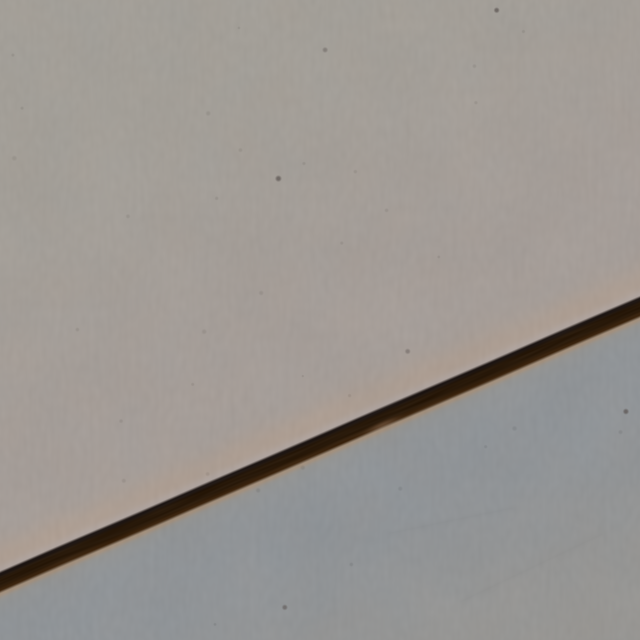
This texture is drawn by a Shadertoy shader. Its source:

```glsl
// Two matte painted panels meeting at a dark, slanted seam.
// A signed distance to the seam drives the panel tones, warm glow and
// gap shading; gradient noise adds mottling, and hashed cells add dust.

vec2 hash2(vec2 p) {
    vec3 q = fract(p.xyx * vec3(0.1031, 0.1030, 0.0973));
    q += dot(q, q.yzx + 33.33);
    return fract((q.xx + q.yz) * q.zy);
}

float gradientNoise(vec2 p) {
    vec2 cell = floor(p), f = fract(p);
    vec2 w = f * f * f * (f * (f * 6.0 - 15.0) + 10.0);
    vec2 e = vec2(0.0, 1.0);
    float a = dot(hash2(cell) * 2.0 - 1.0, f);
    float b = dot(hash2(cell + e.yx) * 2.0 - 1.0, f - e.yx);
    float c = dot(hash2(cell + e.xy) * 2.0 - 1.0, f - e.xy);
    float d = dot(hash2(cell + e.yy) * 2.0 - 1.0, f - e.yy);
    return mix(mix(a, b, w.x), mix(c, d, w.x), w.y);
}

float segmentDistance(vec2 p, vec2 a, vec2 b) {
    vec2 ab = b - a;
    return length(p - a - ab * clamp(dot(p - a, ab) / dot(ab, ab), 0.0, 1.0));
}

float speck(vec2 p, vec2 center, float radius) {
    return 1.0 - smoothstep(radius * 0.3, radius * 1.4, length(p - center));
}

// Faint dust: at most one jittered dot in each grid cell
float dust(vec2 p) {
    vec2 cell = floor(p * 14.0);
    vec2 rnd = hash2(cell + 7.0);
    vec2 center = (cell + 0.2 + 0.6 * hash2(cell + 41.0)) / 14.0;
    return step(0.82, rnd.x) * speck(p, center, mix(0.002, 0.004, rnd.y));
}

void mainImage(out vec4 fragColor, in vec2 fragCoord) {
    vec2 uv = fragCoord / iResolution.xy;
    float blur = max(0.0028, 1.0 / iResolution.y);

    // Signed distance to the seam, positive above it
    float seam = (uv.y - 0.091 - 0.430 * uv.x) / 1.0885;
    seam += 0.0012 * gradientNoise(vec2(uv.x * 6.0, 3.0));

    // Upper panel: neutral at the top, pinker toward the seam
    vec3 upper = mix(vec3(0.645, 0.615, 0.595), vec3(0.638, 0.622, 0.595),
                     smoothstep(0.1, 0.65, seam));
    upper += vec3(0.030, 0.002, -0.022) * exp(-pow((seam - 0.032) / 0.028, 2.0));
    upper += vec3(0.015, 0.022, 0.038) * exp(-pow((seam - 0.017) / 0.007, 2.0));

    // Lower panel: cool along the seam, warmer in the far corner
    vec3 lower = mix(vec3(0.565, 0.580, 0.593), vec3(0.592, 0.586, 0.574),
                     smoothstep(0.10, 0.46, -seam));
    lower += vec3(0.020, -0.012, -0.055) * exp(-max(-seam - 0.015, 0.0) / 0.014);
    lower += vec3(0.050, -0.010, -0.060) * exp(-pow((seam + 0.018) / 0.005, 2.0));

    vec3 color = mix(lower, upper, smoothstep(-blur, blur, seam));

    // Broad mottling and fine vertical grain
    color += 0.012 * gradientNoise(uv * 9.0);
    color += 0.013 * gradientNoise(uv * vec2(95.0, 60.0));
    color += 0.008 * gradientNoise(uv * vec2(150.0, 22.0));
    color += vec3(0.008, 0.0, -0.006) * gradientNoise(uv * 17.0 + 5.0);

    // Shallow scratches on the lower panel
    float scratch = exp(-segmentDistance(uv, vec2(0.72, 0.06), vec2(0.94, 0.165)) / 0.004)
                  + exp(-segmentDistance(uv, vec2(0.61, 0.167), vec2(0.80, 0.206)) / 0.004);
    color -= 0.013 * scratch;

    // Scattered dust and the larger stains
    color -= 0.045 * dust(uv);
    float stains = speck(uv, vec2(0.435, 0.721), 0.0045)
                 + speck(uv, vec2(0.776, 0.984), 0.0040)
                 + 0.6 * speck(uv, vec2(0.637, 0.451), 0.0040)
                 + speck(uv, vec2(0.978, 0.357), 0.0042)
                 + 0.8 * speck(uv, vec2(0.445, 0.051), 0.0040)
                 + 0.6 * speck(uv, vec2(0.508, 0.922), 0.0040);
    color = mix(color, vec3(0.33, 0.30, 0.29), 0.65 * stains);

    // Gap: near black under the upper lip, brown toward the lower one
    vec3 gap = mix(vec3(0.24, 0.145, 0.055), vec3(0.155, 0.095, 0.035),
                   smoothstep(-0.014, -0.003, seam));
    gap = mix(gap, vec3(0.115, 0.085, 0.075), smoothstep(0.003, 0.011, seam));
    gap += 0.035 * gradientNoise(vec2(uv.x * 14.0, seam * 260.0));

    // Pale sliver chipped from the lower lip
    float chip = exp(-pow((uv.x - 0.598) / 0.022, 2.0))
               * (1.0 - smoothstep(-0.011, -0.003, seam));
    gap = mix(gap, vec3(0.42, 0.31, 0.22), 0.75 * chip);

    float gapMask = smoothstep(-0.0150 - blur, -0.0145 + blur, seam)
                  * (1.0 - smoothstep(0.0138 - blur, 0.0138 + blur, seam));
    color = mix(color, gap, gapMask);

    fragColor = vec4(clamp(color, 0.0, 1.0), 1.0);
}
```
